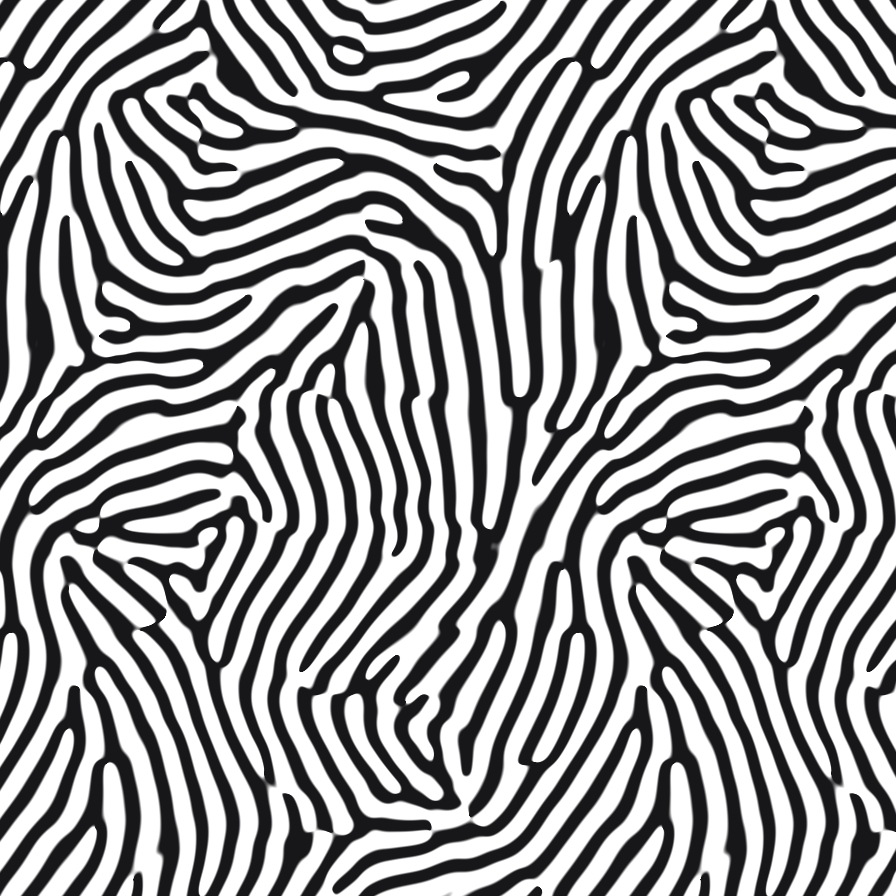
Give the GLSL for this pattern, as a three.js fragment shader.

```glsl
// Labyrinth of even, winding black lines on white, like a reaction-diffusion pattern.
// Random points are filtered by oriented waves; the waves of neighbouring cells are
// blended, their strength is evened out, and the resulting phase is cut into lines.

varying vec2 vUv;

const float TAU = 6.2831853;
const float TILE_WIDTH = 0.633;     // the pattern repeats across after this width
const float TILE_CELLS = 17.0;      // wave cells in one repeat
const float TILE_BENDS = 4.0;       // direction noise cells in one repeat
const float WAVELENGTH = 0.0342;    // distance from line to line
const float LINE_SHARE = 0.425;     // dark part of one wavelength
const float JOIN_BIAS = 0.1;        // favours dark joins over gaps
const float EDGE = 0.0016;          // half width of the soft edge

const vec3 INK = vec3(0.09, 0.09, 0.10);
const vec3 PAPER = vec3(1.0);

vec3 hash3(vec2 p) {
  vec3 q = fract(vec3(p.xyx) * vec3(0.1031, 0.1030, 0.0973));
  q += dot(q, q.yxz + 33.33);
  return fract((q.xxy + q.yzz) * q.zyx);
}

// Random values of a cell, repeating across after the given count.
vec3 cellRandom(vec2 cell, float count, float seed) {
  return hash3(vec2(mod(cell.x, count), cell.y) + seed);
}

// Smooth two-part noise from -1 to 1.
vec2 bendNoise(vec2 p) {
  vec2 cell = floor(p);
  vec2 f = p - cell;
  f = f * f * (3.0 - 2.0 * f);
  vec2 a = cellRandom(cell, TILE_BENDS, 71.0).xy;
  vec2 b = cellRandom(cell + vec2(1.0, 0.0), TILE_BENDS, 71.0).xy;
  vec2 c = cellRandom(cell + vec2(0.0, 1.0), TILE_BENDS, 71.0).xy;
  vec2 d = cellRandom(cell + vec2(1.0, 1.0), TILE_BENDS, 71.0).xy;
  return 2.0 * mix(mix(a, b, f.x), mix(c, d, f.x), f.y) - 1.0;
}

// Direction across the lines; halving the angle lets it turn about by 180 degrees.
vec2 waveDirection(vec2 p) {
  vec2 twice = bendNoise(p * TILE_BENDS / TILE_CELLS) + vec2(0.2, -0.15);
  float angle = 0.5 * atan(twice.y, twice.x);
  return vec2(cos(angle), sin(angle));
}

// Smooth weight that falls to zero at the radius.
float falloff(vec2 offset, float radius) {
  float w = max(0.0, 1.0 - dot(offset, offset) / (radius * radius));
  return w * w * w;
}

// Phase at a cell centre: random points around it, filtered along the wave vector.
float cellPhase(vec2 cell, vec2 waveVector) {
  vec2 sum = vec2(1e-5, 0.0);
  for (int j = -2; j <= 2; j++) {
    for (int i = -2; i <= 2; i++) {
      vec2 step2 = vec2(float(i), float(j));
      vec3 rnd = cellRandom(cell + step2, TILE_CELLS, 13.0);
      vec2 offset = step2 + rnd.xy - 0.5;
      float angle = -dot(waveVector, offset);
      sum += (2.0 * rnd.z - 1.0) * falloff(offset, 2.2) * vec2(cos(angle), sin(angle));
    }
  }
  return atan(sum.y, sum.x);
}

// Blended wave, evened out to a phase from 0 (line centre) to half a turn (gap centre).
float labyrinthPhase(vec2 p, float waveNumber) {
  vec2 home = floor(p);
  float crest = 0.0;
  vec2 slope = vec2(0.0);
  float total = 0.0;
  for (int j = -1; j <= 1; j++) {
    for (int i = -1; i <= 1; i++) {
      vec2 cell = home + vec2(float(i), float(j));
      vec2 offset = p - cell - 0.5;
      vec2 direction = waveDirection(cell + 0.5);
      vec2 waveVector = waveNumber * direction;
      float angle = dot(waveVector, offset) + cellPhase(cell, waveVector);
      float w = falloff(offset, 1.5);
      crest += w * cos(angle);
      slope += w * sin(angle) * direction;
      total += w;
    }
  }
  return atan(length(slope) / total, crest / total + JOIN_BIAS);
}

void main() {
  float cellSize = TILE_WIDTH / TILE_CELLS;
  float phase = labyrinthPhase(vUv / cellSize, TAU * cellSize / WAVELENGTH);

  // Signed distance to the line edge, allowing for the widening by the bias.
  float cut = 0.5 * TAU * LINE_SHARE;
  float edgePhase = atan(sin(cut), cos(cut) + JOIN_BIAS * 1.15);
  float dist = (phase - edgePhase) * WAVELENGTH / TAU;

  gl_FragColor = vec4(mix(INK, PAPER, smoothstep(-EDGE, EDGE, dist)), 1.0);
}
```
